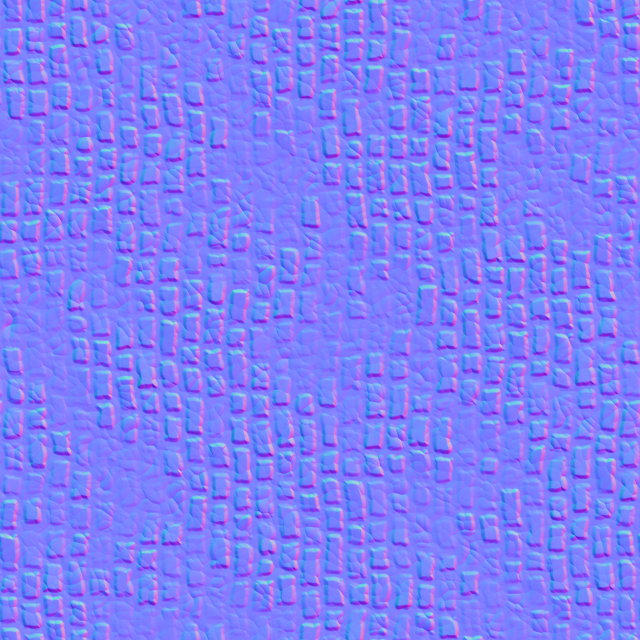
This texture map is drawn by a Shadertoy shader. Its source:

```glsl
// Tangent-space normal map of worn cobblestones stacked in 28 staggered columns.

const float TAU = 6.2831853;
const vec2 GRID = vec2(28.0, 20.0); // columns across, stones down

vec2 hash2(vec2 p) {
    vec3 q = fract(p.xyx * vec3(0.1031, 0.1030, 0.0973));
    q += dot(q, q.yzx + 33.33);
    return fract((q.xx + q.yz) * q.zy);
}

// Squared distance to the nearest feature point, tiling every period cells
float cellular(vec2 p, float period) {
    vec2 cell = floor(p), f = fract(p);
    float nearest = 2.0;
    for (int y = -1; y <= 1; y++)
    for (int x = -1; x <= 1; x++) {
        vec2 o = vec2(x, y);
        vec2 d = o + hash2(mod(cell + o, period) + 3.0) - f;
        nearest = min(nearest, dot(d, d));
    }
    return nearest;
}

// Layered sines with whole frequencies, so they tile
float waves(vec2 uv) {
    return 0.5 * sin(TAU * (2.0 * uv.x + uv.y) + 1.0)
         + 0.4 * sin(TAU * (3.0 * uv.y - 2.0 * uv.x) + 2.5)
         + 0.3 * sin(TAU * (5.0 * uv.x + 4.0 * uv.y) + 4.0);
}

float jointShift(float col, float row) {
    return 0.42 * hash2(mod(vec2(col, row), GRID) + 51.0).x;
}

float roundedBox(vec2 p, vec2 halfSize, float radius) {
    vec2 e = abs(p) - halfSize + radius;
    return length(max(e, 0.0)) + min(max(e.x, e.y), 0.0) - radius;
}

// Surface height, measured in column widths
float surfaceHeight(vec2 uv) {
    // Irregular lumps and fine grain
    vec2 warped = uv + 0.004 * sin(TAU * (uv.yx * vec2(17.0, 13.0) + uv * 9.0));
    float lump = cellular(warped * 64.0, 64.0);
    float grain = cellular(warped * 170.0, 170.0);

    // Slightly wavering columns, each with its own vertical offset
    vec2 p = uv * GRID;
    p.x += 0.14 * sin(TAU * (2.0 * uv.y + uv.x))
         + 0.06 * sin(TAU * (7.0 * uv.y - 3.0 * uv.x));
    float col = floor(p.x);
    p.y += GRID.y * hash2(vec2(mod(col, GRID.x), 7.0)).x;

    // Uneven joints give stones of differing length
    float row = floor(p.y);
    row -= step(p.y, row + jointShift(col, row));
    float low = row + jointShift(col, row);
    float high = row + 1.0 + jointShift(col, row + 1.0);

    vec2 id = mod(vec2(col, row), GRID);
    vec2 shape = hash2(id + 113.0);
    vec2 wear = hash2(id + 211.0);
    vec2 lean = hash2(id + 307.0) - 0.5;

    // Stone outline with chipped edges
    vec2 q = vec2(p.x - col - 0.5, (p.y - 0.5 * (low + high)) * 1.4);
    vec2 halfSize = vec2(0.5, 0.7 * (high - low)) - 0.04 - 0.06 * shape;
    float d = roundedBox(q, halfSize, 0.12 + 0.12 * shape.x) + 0.14 * lump;
    float stone = 1.0 - smoothstep(-0.19, 0.03, d);

    // Some patches are half buried, some stones are pitted
    float exposure = mix(0.2, 1.0, smoothstep(-0.7, 0.35, waves(uv) + 1.5 * (wear.x - 0.4)));
    float pitting = 0.08 * smoothstep(0.45, 1.0, wear.y);
    float tilt = dot(q, vec2(0.06, -0.03) + 0.16 * lean);

    return stone * (exposure * (0.105 + tilt) - pitting * lump)
         - 0.03 * lump - 0.004 * grain;
}

void mainImage(out vec4 fragColor, in vec2 fragCoord) {
    vec2 uv = fragCoord / iResolution.xy;

    // Central differences turn height into slope
    vec2 e = vec2(0.0011, 0.0);
    vec2 slope = vec2(surfaceHeight(uv + e.xy) - surfaceHeight(uv - e.xy),
                      surfaceHeight(uv + e.yx) - surfaceHeight(uv - e.yx));
    slope /= 2.0 * e.x * GRID.x;

    vec3 normal = normalize(vec3(-slope, 1.0));
    fragColor = vec4(0.5 + 0.5 * normal, 1.0);
}
```
